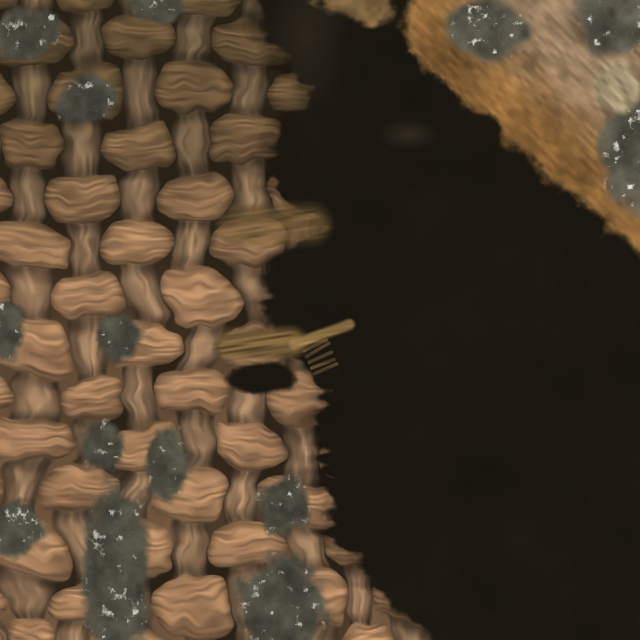
This texture is drawn by a three.js fragment shader. Its source:

```glsl
varying vec2 vUv;

float hash(vec2 p) {
  vec3 q = fract(vec3(p.xyx) * 0.1031);
  q += dot(q, q.yzx + 33.33);
  return fract((q.x + q.y) * q.z);
}

float noise(vec2 p) {
  vec2 i = floor(p), f = fract(p);
  f = f * f * (3.0 - 2.0 * f);
  return mix(mix(hash(i), hash(i + vec2(1, 0)), f.x),
             mix(hash(i + vec2(0, 1)), hash(i + vec2(1, 1)), f.x), f.y);
}

float fbm(vec2 p) {
  float sum = 0.0, amp = 0.53;
  for (int i = 0; i < 4; i++) {
    sum += amp * noise(p);
    p = p * 2.03 + 17.3;
    amp *= 0.5;
  }
  return sum;
}

float bell(float x, float center, float width) {
  float t = (x - center) / width;
  return exp(-t * t);
}

float blob(vec2 p, vec2 center, vec2 radius) {
  return 1.0 - length((p - center) / radius);
}

float strand(vec2 p, vec2 a, vec2 b, float width) {
  vec2 d = b - a;
  float t = clamp(dot(p - a, d) / dot(d, d), 0.0, 1.0);
  return smoothstep(width, width * 0.35, length(p - a - d * t));
}

// Plain weave: weft bumps alternate over straight warp threads
vec3 weave(vec2 p) {
  vec2 g = vec2((p.x - 0.048) / 0.087, (0.935 - p.y) / 0.0794);
  g += (vec2(noise(p * 10.0), noise(p * 10.0 + 40.0)) - 0.5) * mix(0.65, 0.25, p.y);
  g += (vec2(noise(p * 45.0), noise(p * 45.0 + 9.0)) - 0.5) * 0.15;
  vec2 cell = floor(g + 0.5);
  vec2 off = g - cell;
  float along = mod(g.x + cell.y + 1.0, 2.0) - 1.0;

  vec3 tone = mix(vec3(0.62, 0.47, 0.34), vec3(0.39, 0.31, 0.21), smoothstep(0.5, 0.93, p.y));
  tone *= 0.85 + 0.35 * fbm(p * 14.0);
  float low = smoothstep(0.7, 0.3, p.y);
  float pit = hash(floor(g) + 3.0);
  vec3 color = mix(vec3(0.16, 0.125, 0.085), tone * 0.68, low * smoothstep(0.3, 0.6, pit));

  float warpFiber = noise(vec2(g.x * 15.0, g.y * 2.5));
  float warpLight = 1.0 - 4.5 * off.x * off.x - 0.45 * along * along * (1.0 - abs(along));
  vec3 warp = mix(tone, vec3(0.57, 0.49, 0.40), 0.35) * warpLight * (0.8 + 0.4 * warpFiber);
  warp *= 1.0 - 0.3 * smoothstep(0.2, 0.5, abs(off.y));
  color = mix(color, warp, smoothstep(0.37, 0.27, abs(off.x)));

  float a = along / 0.71, b = off.y / 0.49;
  float rise = 1.0 - a * a * a * a - b * b;
  float weftFiber = noise(vec2(g.x * 2.5 + cell.y * 7.0, (off.y + 0.12 * along * along) * 17.0));
  vec3 weft = tone * (0.64 + 0.36 * smoothstep(0.0, 0.8, rise)) * (0.78 + 0.42 * weftFiber);
  weft *= 1.0 - 0.25 * off.y;
  return mix(color, weft, smoothstep(0.02, 0.2, rise));
}

// Grey mineral crust with bright flecks
vec3 crust(vec2 p) {
  float fleck = smoothstep(0.64, 0.85, fbm(p * 75.0));
  return vec3(0.29, 0.28, 0.24) * (0.65 + 0.75 * fbm(p * 40.0)) + fleck * 0.45;
}

float crustMask(vec2 p) {
  float m = blob(p, vec2(0.04, 0.95), vec2(0.06, 0.045));
  m = max(m, blob(p, vec2(0.25, 0.99), vec2(0.05, 0.03)));
  m = max(m, blob(p, vec2(0.135, 0.845), vec2(0.055, 0.04)));
  m = max(m, blob(p, vec2(0.01, 0.485), vec2(0.03, 0.05)));
  m = max(m, blob(p, vec2(0.185, 0.475), vec2(0.04, 0.04)));
  m = max(m, blob(p, vec2(0.16, 0.305), vec2(0.04)));
  m = max(m, blob(p, vec2(0.26, 0.28), vec2(0.04, 0.065)));
  m = max(m, blob(p, vec2(0.18, 0.10), vec2(0.055, 0.17)));
  m = max(m, blob(p, vec2(0.445, 0.21), vec2(0.045, 0.05)));
  m = max(m, blob(p, vec2(0.44, 0.05), vec2(0.075, 0.085)));
  m = max(m, blob(p, vec2(0.02, 0.17), vec2(0.05)));
  return smoothstep(-0.05, 0.3, m + (fbm(p * 35.0) - 0.5) * 0.6);
}

// Lumpy cloth of the far corner
vec3 farCloth(vec2 p, float depth) {
  float lump = fbm(p * 22.0), fiber = noise(vec2(p.x - p.y, (p.x + p.y) * 3.0) * 42.0);
  vec3 color = mix(vec3(0.54, 0.39, 0.22), vec3(0.58, 0.48, 0.37), smoothstep(0.04, 0.17, depth));
  color *= 0.5 + 0.75 * lump + 0.25 * fiber;
  float grey = max(blob(p, vec2(0.76, 0.95), vec2(0.07, 0.05)), blob(p, vec2(0.99, 0.77), vec2(0.055, 0.10)));
  grey = max(grey, blob(p, vec2(0.96, 0.97), vec2(0.07, 0.06)));
  color = mix(color, crust(p) * 1.15, smoothstep(-0.1, 0.3, grey + (lump - 0.5) * 0.7));
  float pale = blob(p, vec2(0.965, 0.865), vec2(0.04, 0.05)) + (lump - 0.5) * 0.5;
  return mix(color, vec3(0.66, 0.59, 0.46) * (0.75 + 0.4 * fiber), smoothstep(0.0, 0.3, pale));
}

void main() {
  vec2 p = vUv;
  float rough = fbm(p * 26.0) - 0.5;

  // Shadowed hole
  vec3 color = vec3(0.108, 0.092, 0.065) * (0.82 + 0.36 * fbm(p * 12.0));
  color += vec3(0.07, 0.06, 0.05) * max(0.0, blob(p, vec2(0.48, 0.94), vec2(0.07, 0.11)));
  color += vec3(0.09, 0.08, 0.06) * max(0.0, blob(p, vec2(0.64, 0.79), vec2(0.05, 0.025)));

  // Far corner and the scrap beside it
  float depth = min(p.x - 0.64, (p.y - 0.91 + (p.x - 0.65) * 0.92) * 0.74) + rough * 0.05;
  color = mix(color, farCloth(p, depth), smoothstep(-0.007, 0.012, depth));
  float scrap = blob(p, vec2(0.56, 1.0), vec2(0.06, 0.04)) + rough;
  color = mix(color, vec3(0.43, 0.34, 0.22) * (0.9 + rough), smoothstep(0.0, 0.4, scrap));

  // Torn edge of the near cloth
  float edge = 0.418 + 0.06 * bell(p.y, 0.855, 0.06) + 0.095 * bell(p.y, 0.65, 0.035)
    + 0.095 * smoothstep(0.49, 0.38, p.y) + 0.05 * smoothstep(0.17, 0.13, p.y)
    + 0.12 * smoothstep(0.12, -0.02, p.y);
  float fringe = (noise(vec2(p.x * 12.0, p.y * 95.0)) - 0.5) * 0.022;
  float inside = edge - p.x + rough * 0.045 + fringe;
  vec3 cloth = mix(weave(p), crust(p), crustMask(p));
  cloth *= 0.68 + 0.32 * smoothstep(0.0, 0.04, inside);
  color = mix(color, cloth, smoothstep(-0.006, 0.009, inside));

  // Deep slot, long weft bundle and loose fibres
  float slot = blob(p, vec2(0.405, 0.408), vec2(0.06, 0.028)) + rough * 0.5;
  color = mix(color, vec3(0.105, 0.085, 0.06), smoothstep(0.0, 0.3, slot));
  float fiber = noise(vec2(p.x * 25.0, (p.y - p.x * 0.15) * 240.0));
  vec3 straw = vec3(0.52, 0.41, 0.25) * (0.65 + 0.55 * fiber);
  color = mix(color, straw * 0.9, strand(p, vec2(0.36, 0.462), vec2(0.455, 0.465), 0.032));
  color = mix(color, straw * 0.92, strand(p, vec2(0.37, 0.647), vec2(0.485, 0.65), 0.042) * 0.7);
  color = mix(color, straw * 1.15, strand(p, vec2(0.46, 0.462), vec2(0.546, 0.493), 0.012));
  for (int i = 0; i < 5; i++) {
    float k = float(i);
    vec2 root = vec2(0.475 + 0.004 * k, 0.452 - 0.009 * k);
    vec2 tip = root + vec2(0.035, 0.022 - 0.01 * hash(vec2(k, 4.0)));
    color = mix(color, straw, 0.55 * strand(p, root, tip, 0.004));
  }
  gl_FragColor = vec4(color, 1.0);
}
```
